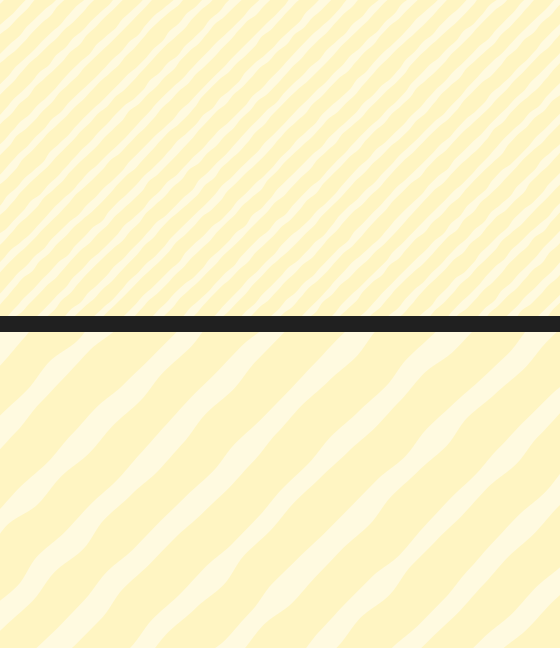
Top: the whole. Bottom: its middle third, enlarged.
This pattern is drawn by a Shadertoy shader. Its source:

```glsl
// Pale cream diagonal stripes with slightly uneven, hand-cut edges.

// Lengths are fractions of the canvas height.
const vec2  PERIOD      = vec2(0.0932, 0.0943); // spacing across and down
const float STRIPE_PART = 0.345;                // stripe share of one period
const float ROUGH_FREQ  = 26.0;                 // fine edge bumps per unit length
const float ROUGH_AMP   = 0.055;                // in periods
const float DRIFT_FREQ  = 7.0;                  // slow sway per unit length
const float DRIFT_AMP   = 0.035;                // in periods
const vec3  GROUND      = vec3(1.00, 0.96, 0.76);
const vec3  STRIPE      = vec3(1.00, 0.98, 0.88);

// Integer hash to 0..1
float hash(ivec2 cell) {
    uint h = uint(cell.x) * 1597334677u ^ uint(cell.y) * 3812015801u;
    h = (h ^ (h >> 16)) * 2246822519u;
    h = (h ^ (h >> 13)) * 3266489917u;
    return float((h ^ (h >> 16)) >> 8) / 16777216.0;
}

// Smooth noise along a line, -1..1, one sequence per seed
float lineNoise(float t, int seed) {
    float base = floor(t);
    float f = t - base;
    int i = int(base);
    float blend = f * f * (3.0 - 2.0 * f);
    return 2.0 * mix(hash(ivec2(i, seed)), hash(ivec2(i + 1, seed)), blend) - 1.0;
}

void mainImage(out vec4 fragColor, in vec2 fragCoord) {
    // Position measured from the upper left corner
    vec2 pos = vec2(fragCoord.x, iResolution.y - fragCoord.y) / iResolution.y;

    // Stripe index, offset from its centre line, distance along it
    vec2 frequency = 1.0 / PERIOD;
    float phase = dot(pos, frequency);
    float index = floor(phase + 0.5);
    float offset = phase - index;
    float along = dot(pos, normalize(vec2(frequency.y, -frequency.x)));

    // Each side has its own bumps; the whole stripe sways together
    int seed = int(index) * 3;
    offset -= DRIFT_AMP * lineNoise(along * DRIFT_FREQ, seed);
    int sideSeed = seed + (offset < 0.0 ? 1 : 2);
    float rough = ROUGH_AMP * lineNoise(along * ROUGH_FREQ, sideSeed);
    float edge = abs(offset) - 0.5 * STRIPE_PART - rough;

    // Edge smoothing one pixel wide
    float pixel = length(frequency) / iResolution.y;
    float coverage = clamp(0.5 - edge / pixel, 0.0, 1.0);

    fragColor = vec4(mix(GROUND, STRIPE, coverage), 1.0);
}
```
